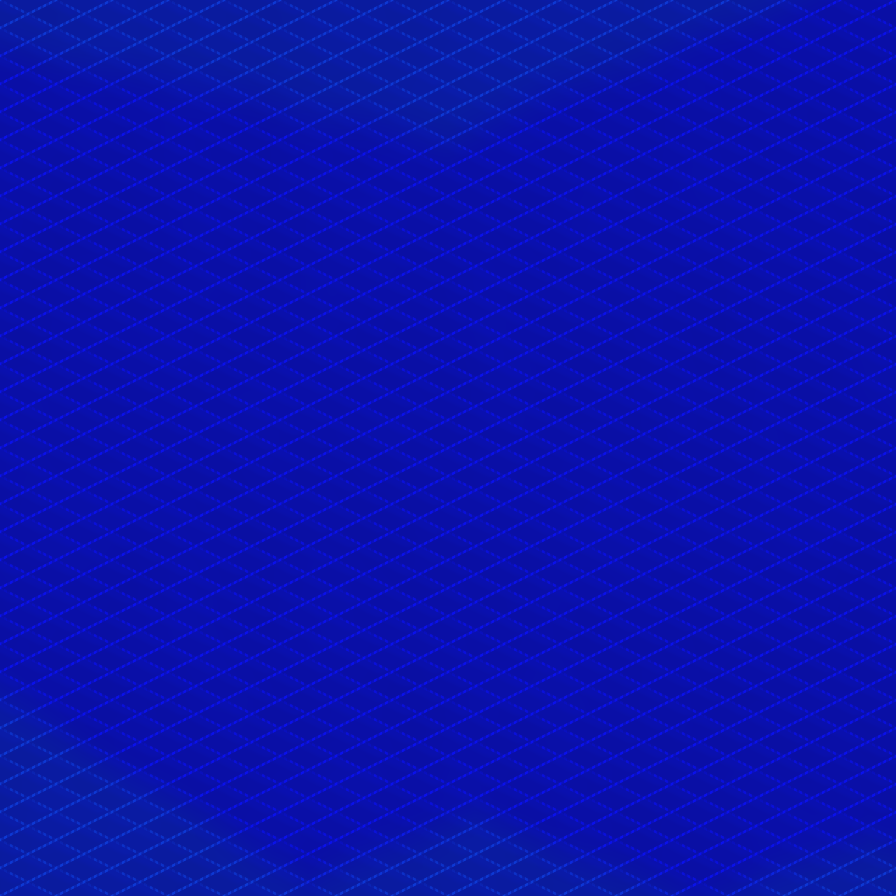
Give the GLSL for this pattern, as a WebGL 1 fragment shader.

```glsl
precision highp float;
// A deep blue sheet ruled into flat diamonds, 16 across and 32 down.
// Two families of slanted dotted lines bound the cells; the falling family
// fades along each edge, and soft teal patches stain the top and bottom.
uniform vec2 u_resolution;

float hash(vec2 p) {
  return fract(sin(dot(p, vec2(127.1, 311.7))) * 43758.55);
}

vec2 gradientAt(vec2 p) {
  float angle = 6.2832 * hash(p);
  return vec2(cos(angle), sin(angle));
}

// Gradient noise, roughly -0.7 to 0.7
float noise(vec2 p) {
  vec2 i = floor(p), f = fract(p);
  vec2 s = f * f * f * (f * (f * 6.0 - 15.0) + 10.0);
  float a = dot(gradientAt(i), f);
  float b = dot(gradientAt(i + vec2(1.0, 0.0)), f - vec2(1.0, 0.0));
  float c = dot(gradientAt(i + vec2(0.0, 1.0)), f - vec2(0.0, 1.0));
  float d = dot(gradientAt(i + 1.0), f - 1.0);
  return mix(mix(a, b, s.x), mix(c, d, s.x), s.y);
}

// Coverage of the line where the lattice coordinate is a whole number
float latticeLine(float coord, float halfWidth, float pixel) {
  float dist = abs(fract(coord + 0.5) - 0.5) / length(vec2(16.0, 32.0));
  return 1.0 - smoothstep(halfWidth - 0.5 * pixel, halfWidth + 0.5 * pixel, dist);
}

// Stained areas: a sagging band above, a wedge and two low mounds below
float stain(vec2 p) {
  float top = p.y - 0.84 - 0.4 * max(p.x - 0.5, 0.0) - 0.2 * max(0.5 - p.x, 0.0);
  float wedge = 0.23 - 0.62 * p.x - p.y;
  float mounds = max(0.09 - 0.4 * abs(p.x - 0.53), 0.07 - 0.4 * abs(p.x - 0.97)) - p.y;
  float depth = max(top, max(wedge, mounds));
  return smoothstep(-0.03, 0.04, depth + 0.015 * noise(p * 9.0));
}

void main() {
  vec2 p = gl_FragCoord.xy / u_resolution;
  float pixel = 1.0 / min(u_resolution.x, u_resolution.y);

  // Lattice coordinates across the rising and falling lines
  float rising = 32.0 * p.y - 16.0 * p.x;
  float falling = 32.0 * p.y + 16.0 * p.x;
  vec2 cell = floor(vec2(rising, falling));
  vec2 local = fract(vec2(rising, falling));

  // Faint facet and cell to cell variation
  float shade = 0.03 * smoothstep(0.55, 0.85, local.y) * smoothstep(0.0, 0.3, local.x);
  shade += 0.015 * (hash(cell) - 0.5) + 0.015 * noise(p * vec2(12.0, 6.0));
  float teal = stain(p);
  vec3 color = mix(vec3(0.04, 0.06, 0.65), vec3(0.04, 0.105, 0.625), teal);
  color += vec3(0.0, 0.1, 1.0) * shade;

  // Separate dots along both families, ten per cell width
  float dots = smoothstep(-0.5, 0.5, cos(6.2832 * 160.0 * p.x));
  float dash = smoothstep(0.05, 0.15, local.x) * (1.0 - smoothstep(0.6, 0.75, local.x));
  float strong = latticeLine(rising, 0.0014, pixel) * mix(0.35, 1.0, dots);
  float weak = latticeLine(falling, 0.0014, pixel) * mix(0.15, 0.75, dots) * mix(0.35, 1.0, dash);
  vec3 lineColor = mix(vec3(0.04, 0.065, 0.92), vec3(0.05, 0.22, 0.83), teal);
  color = mix(color, lineColor, max(strong, weak));

  gl_FragColor = vec4(color, 1.0);
}
```
